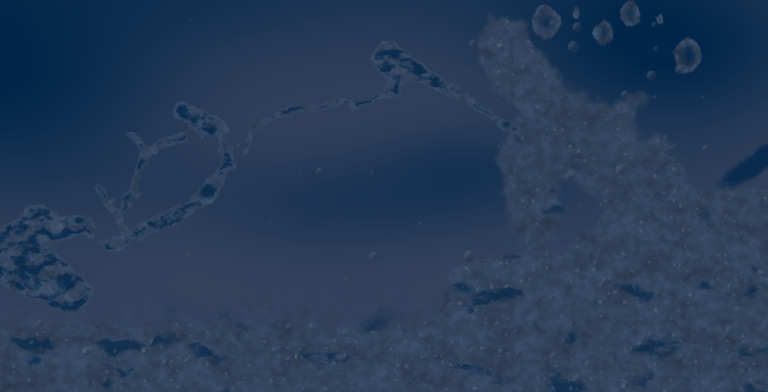
Reproduce this background procedurally as a WebGL 1 fragment shader.

```glsl
precision highp float;
// A splash of water before a blurred navy and slate backdrop.
// Soft ellipses shade the backdrop; strands bent by gradient noise
// form the water; hashed cells scatter drops and glints.
uniform vec2 u_resolution;

const float ASPECT = 1.954;
const vec3 NAVY = vec3(.008, .15, .288);
const vec3 SLATE = vec3(.207, .261, .364);
const vec3 FOAM = vec3(.197, .264, .362);
const vec3 GLINT = vec3(.38, .46, .54);
const float WARP = .015;
const float DROP_CELL = .065;
const float GLINT_CELL = .02;

vec2 hash2(vec2 p) {
  vec2 q = vec2(dot(p, vec2(127.1, 311.7)), dot(p, vec2(269.5, 183.3)));
  return fract(sin(q) * 43758.5);
}

float corner(vec2 cell, vec2 f, vec2 o) {
  return dot(hash2(cell + o) * 2. - 1., f - o);
}

float noise(vec2 p) {
  vec2 i = floor(p), f = p - i, u = f * f * (3. - 2. * f), e = vec2(1, 0);
  return mix(mix(corner(i, f, e.yy), corner(i, f, e.xy), u.x),
             mix(corner(i, f, e.yx), corner(i, f, e.xx), u.x), u.y);
}

float fbm(vec2 p) {
  float sum = 0., amp = 1.;
  for (int i = 0; i < 4; i++) {
    sum += amp * noise(p);
    p = mat2(1.6, 1.2, -1.2, 1.6) * p + 3.7;
    amp *= .55;
  }
  return sum;
}

// Soft ellipse: centre in xy, radii in zw.
float glow(vec2 p, vec4 e) {
  vec2 d = (p - e.xy) / e.zw;
  return exp(-dot(d, d));
}

// Tapered capsule from s.xy to s.zw.
float strand(vec2 p, vec4 s, float ra, float rb) {
  vec2 a = p - s.xy, b = s.zw - s.xy;
  float t = clamp(dot(a, b) / dot(b, b), 0., 1.);
  return length(a - b * t) - mix(ra, rb, t);
}

float smin(float a, float b) {
  const float k = .04;
  float h = max(k - abs(a - b), 0.) / k;
  return min(a, b) - h * h * k * .25;
}

vec3 backdrop(vec2 p) {
  float light = .96 + .12 * noise(p * vec2(2, 5));
  light -= .95 * glow(p, vec4(-.05, .79, .46, .28));
  light -= .6 * glow(p, vec4(.5, 1.08, 1, .2));
  light -= .42 * glow(p, vec4(.95, .49, .45, .13));
  light -= .35 * glow(p, vec4(1.2, .58, .22, .1));
  light -= .95 * glow(p, vec4(1.68, .9, .38, .25));
  return mix(NAVY, SLATE, clamp(light, 0., 1.));
}

// Long thin arc that rises steeply, then levels out.
float arc(vec2 p) {
  float t = clamp(p.x - .62, 0., .38), e = exp(-14. * t);
  float rise = .105 * (1. - e) + .03 * smoothstep(.3, .38, t);
  vec2 q = p - vec2(.62 + t, .63 + rise);
  return length(vec2(q.x, q.y / sqrt(1. + 2.2 * e * e))) - .01;
}

// Thin water: the arc and its head, the left loop, the left crest.
float ribbons(vec2 p) {
  float d = smin(arc(p), strand(p, vec4(.99, .86, 1.09, .80), .032, .022));
  d = smin(d, strand(p, vec4(.99, .85, 1.01, .78), .03, .014));
  d = min(d, strand(p, vec4(1.09, .80, 1.20, .74), .022, .011));
  d = min(d, strand(p, vec4(1.20, .74, 1.31, .66), .007, .012));
  d = min(d, strand(p, vec4(.335, .66, .37, .61), .008, .016));
  d = min(d, strand(p, vec4(.37, .61, .47, .65), .018, .01));
  d = min(d, strand(p, vec4(.47, .71, .55, .675), .025, .03));
  d = min(d, strand(p, vec4(.565, .66, .585, .58), .008, .012));
  d = min(d, strand(p, vec4(.585, .58, .49, .47), .013, .021));
  d = min(d, strand(p, vec4(.49, .47, .27, .37), .023, .018));
  d = min(d, strand(p, vec4(.37, .61, .315, .46), .012, .01));
  d = min(d, strand(p, vec4(.25, .525, .315, .42), .01, .011));
  d = smin(d, strand(p, vec4(0, .37, .10, .46), .04, .024));
  d = smin(d, strand(p, vec4(.10, .42, .21, .42), .04, .03));
  return smin(d, strand(p, vec4(.06, .33, .18, .25), .08, .05));
}

// Rising column and the heap of foam on the right.
float splash(vec2 p) {
  float crest = .17 + .18 * smoothstep(1.08, 1.2, p.x) + .17 * smoothstep(1.4, 1.62, p.x);
  float d = (p.y - crest) * .8;
  d = smin(d, strand(p, vec4(1.28, .89, 1.31, .82), .07, .08));
  d = smin(d, strand(p, vec4(1.37, .78, 1.45, .65), .06, .1));
  d = smin(d, strand(p, vec4(1.35, .60, 1.36, .43), .085, .06));
  d = smin(d, strand(p, vec4(1.57, .69, 1.54, .58), .055, .08));
  d = min(d, strand(p, vec4(1.57, .70, 1.63, .75), .03, .012));
  return smin(d, length(p - vec2(1.67, .57)) - .075);
}

// Hashed discs: x is coverage, y is the lit side.
vec2 drops(vec2 p, float cell, float keep, float aa) {
  vec2 id = floor(p / cell), k = hash2(id + 71.);
  vec2 q = p - (id + .3 + .4 * hash2(id + 5.)) * cell;
  float r = cell * mix(.05, .22, k.y * k.y);
  float cover = step(k.x, keep) * (1. - smoothstep(-aa, aa, length(q) - r));
  return cover * vec2(1, smoothstep(-.3, .9, (q.y - q.x) / r));
}

void main() {
  vec2 p = gl_FragCoord.xy / u_resolution * vec2(ASPECT, 1);
  float aa = max(1.2 / u_resolution.y, .003);
  vec2 bend = vec2(fbm(p * 17.), fbm(p * 17. + 31.));
  vec2 w = p + WARP * bend;
  vec3 col = backdrop(p);

  // Foam with dark hollows and pale folds.
  float body = 1. - smoothstep(-.012, .012, splash(w + WARP * bend));
  float spray = 1. - smoothstep(.08, .28, p.y + .06 * bend.x);
  float water = max(body, .8 * spray), fine = fbm(w * 42.);
  vec3 foam = FOAM * (1. + .2 * fbm(w * vec2(13, 18)) + .2 * fine);
  float hollow = smoothstep(.22, .5, fbm(w * vec2(8, 14) + 2.));
  foam = mix(foam, NAVY, .7 * hollow * (1. - smoothstep(.3, .9, p.y)));
  col = mix(col, foam, water * .92);
  float cove = glow(w - vec2(0, .6 * w.x), vec4(1.95, -.57, .12, .035));
  col = mix(col, NAVY, .8 * smoothstep(.2, .6, cove));

  // Ribbons: dark clear cores inside pale rims.
  float d = ribbons(w + .5 * WARP * bend), ribbon = 1. - smoothstep(-aa, aa, d);
  float core = smoothstep(-.15, .25, fbm(w * vec2(22, 34) + 17.));
  core *= 1. - smoothstep(-.011, -.002, d);
  vec3 clear = mix(FOAM * (1.03 + .3 * fine), NAVY, .85 * core);
  col = mix(col, clear, ribbon * .9);
  col = mix(col, GLINT, .25 * ribbon * smoothstep(.1, .5, bend.y));

  // Large drops along the top right, brightest at the rim.
  for (int i = 0; i < 6; i++) {
    float n = float(i);
    vec2 c = vec2(1.39 + .072 * n, .945 + .03 * sin(n * 2.3) - .06 * step(4.5, n));
    float e = length((w - c) * vec2(1, .8)) - .022 - .013 * cos(n * 2.5);
    float cover = 1. - smoothstep(-aa, aa, e);
    col = mix(col, FOAM * (1. + .5 * fine), cover * smoothstep(-.04, 0., e));
  }

  // Flying droplets, then glints in the foam.
  float near = glow(p, vec4(1.5, .8, .4, .3)) + spray;
  vec2 drop = drops(p, DROP_CELL, .04 + .4 * near, aa);
  col = mix(col, FOAM * .85, .4 * drop.x);
  col = mix(col, GLINT, .3 * drop.y);
  col = mix(col, GLINT, .4 * water * drops(w, GLINT_CELL, .3, aa).x);
  gl_FragColor = vec4(col, 1);
}
```
